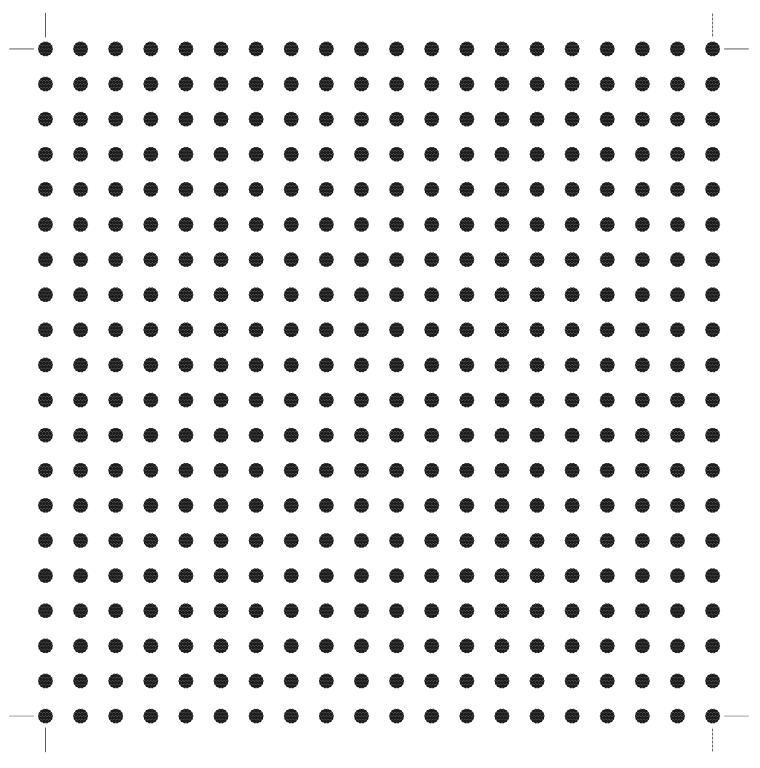
A WebGL 1 fragment shader for this pattern:

```glsl
precision highp float;

uniform vec2 u_resolution;

// Lengths are fractions of the canvas height
const vec2 FIRST_DOT = vec2(0.0592, 0.0676);
const float PITCH = 0.04572;
const float DOTS = 20.0;
const float RADIUS = 0.0095;
const float SCALLOPS = 14.0;
const float SCALLOP_DEPTH = 0.00025;

const vec2 MESH_CELL = vec2(0.0040, 0.0045);
const float MESH_WAVE = 0.0009;
const float MESH_HALF_WIDTH = 0.0004;

const float MARK_START = 0.0150;
const float MARK_END = 0.0470;
const float MARK_HALF_WIDTH = 0.00065;
const float DASH_PERIOD = 0.0052;
const float DASH_FILL = 0.72;

const vec3 PAPER = vec3(1.0);
const vec3 INK = vec3(0.11);
const vec3 MESH = vec3(0.34);
const vec3 MARK = vec3(0.36);
const vec3 FAINT_MARK = vec3(0.62);

// Antialiased coverage of a signed distance
float coverage(float dist, float pixel) {
  return clamp(0.5 - dist / pixel, 0.0, 1.0);
}

// Zigzag threads, mirrored on every other row
float meshThreads(vec2 q, float pixel) {
  float row = floor(q.y / MESH_CELL.y + 0.5);
  float shift = 0.5 * mod(row, 2.0);
  float zigzag = abs(fract(q.x / MESH_CELL.x + shift) - 0.5) * 4.0 - 1.0;
  float dist = abs(q.y - row * MESH_CELL.y - zigzag * MESH_WAVE);
  return coverage(dist - MESH_HALF_WIDTH, pixel);
}

// Disc with a slightly scalloped rim
float dotShape(vec2 q, float pixel) {
  float angle = atan(q.y, q.x + 1e-6);
  float rim = RADIUS + SCALLOP_DEPTH * cos(SCALLOPS * angle);
  return coverage(length(q) - rim, pixel);
}

// Segment running outwards along x
float markLine(vec2 q, float pixel) {
  float ends = max(MARK_START - q.x, q.x - MARK_END);
  return coverage(ends, pixel) * coverage(abs(q.y) - MARK_HALF_WIDTH, pixel);
}

float dashes(float along, float pixel) {
  float phase = abs(fract(along / DASH_PERIOD) - 0.5);
  return coverage((phase - 0.5 * DASH_FILL) * DASH_PERIOD, pixel);
}

void main() {
  float pixel = 1.0 / u_resolution.y;
  vec2 p = gl_FragCoord.xy * pixel - FIRST_DOT;
  vec3 color = PAPER;

  // Dot grid
  vec2 cell = clamp(floor(p / PITCH + 0.5), 0.0, DOTS - 1.0);
  vec2 q = p - cell * PITCH;
  vec3 fill = mix(INK, MESH, meshThreads(q, pixel));
  color = mix(color, fill, dotShape(q, pixel));

  // Corner marks, folded so each points away from the grid
  float span = (DOTS - 1.0) * PITCH;
  vec2 side = step(vec2(0.5 * span), p);
  vec2 outward = (p - side * span) * (2.0 * side - 1.0);
  float across = markLine(outward, pixel);
  float upright = markLine(outward.yx, pixel);
  upright *= mix(1.0, dashes(outward.y, pixel), side.x);
  color = mix(color, mix(FAINT_MARK, MARK, side.y), across);
  color = mix(color, MARK, upright);

  gl_FragColor = vec4(color, 1.0);
}
```
